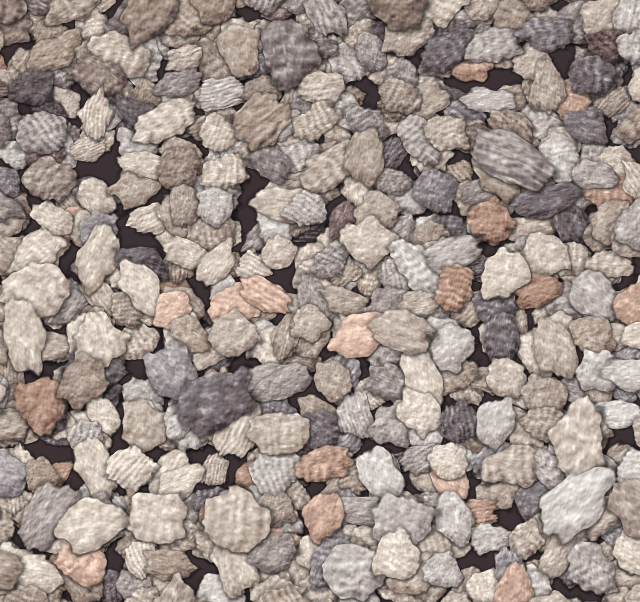
Give the GLSL for this texture, as a Shadertoy shader.

```glsl
// Heap of crumbly, pleated mineral grains in beige, brown and slate grey.

vec3 hash3(vec2 p) {
    vec3 q = fract(p.xyx * vec3(0.1031, 0.1030, 0.0973));
    q += dot(q, q.yxz + 33.33);
    return fract((q.xxy + q.yzz) * q.zyx);
}

float noise(vec2 p) {
    vec2 i = floor(p), f = fract(p);
    f = f * f * (3.0 - 2.0 * f);
    return mix(mix(hash3(i).x, hash3(i + vec2(1, 0)).x, f.x),
               mix(hash3(i + vec2(0, 1)).x, hash3(i + vec2(1, 1)).x, f.x), f.y);
}

float crumble(vec2 p) {
    return 0.5 * noise(p) + 0.3 * noise(p * 2.1 + 7.0) + 0.2 * noise(p * 4.3 + 3.0);
}

// Tone 0..1 runs from deep gaps to pale, sunlit faces.
vec3 mineral(float tone, float warmth) {
    float t = 4.0 * clamp(tone, 0.0, 1.3);
    vec3 middle = mix(vec3(0.54, 0.49, 0.485), vec3(0.61, 0.54, 0.49), warmth);
    vec3 c = mix(vec3(0.24, 0.20, 0.21), vec3(0.42, 0.36, 0.35), min(t, 1.0));
    c = mix(c, middle, clamp(t - 1.0, 0.0, 1.0));
    c = mix(c, vec3(0.72, 0.67, 0.64), clamp(t - 2.0, 0.0, 1.0));
    return mix(c, vec3(0.85, 0.81, 0.78), max(t - 3.0, 0.0));
}

// Paints one grain and its contact shadow; p is relative to its centre.
void addGrain(inout vec3 col, vec2 p, vec2 id, float pixel, float dim) {
    if (dot(p, p) > 1.42) return;
    vec3 form = hash3(id + 11.7), look = hash3(id + 57.3), kind = hash3(id + 83.9);
    float angle = 6.2832 * form.x;
    vec2 along = vec2(cos(angle), sin(angle)), across = vec2(-along.y, along.x);
    vec2 size = mix(0.42, 0.62, form.y) * vec2(1.0 + 0.4 * form.z, 1.0 - 0.25 * form.z);
    vec2 q = vec2(dot(p, along), dot(p, across)) / size;
    vec2 seed = 40.0 * look.yz;

    // Wavy pleats across the grain
    vec2 s = look.y < 0.75 ? q : q.yx;
    float phase = s.x * mix(2.6, 4.6, look.z) + 0.9 * noise(q * 2.2 + seed) + 0.35 * s.y * s.y;
    float pleat = abs(fract(phase) - 0.5) * 4.0 - 1.0;
    pleat *= smoothstep(0.2, 0.75, kind.x) * (0.35 + noise(s * vec2(5.0, 2.0) + seed));

    // Chipped polygon outline, smooth maximum of random half planes
    vec2 bent = q + 0.28 * (vec2(noise(q * 2.6 + seed), noise(q * 2.6 - seed)) - 0.5);
    vec2 facet = vec2(0);
    float sum = 0.0;
    for (int i = 0; i < 7; i++) {
        vec3 h = hash3(id + 5.3 * float(i) + 2.1);
        float a = (float(i) + 0.7 * h.x) * 0.8976;
        vec2 dir = vec2(cos(a), sin(a));
        float w = exp(14.0 * dot(bent, dir) / mix(0.76, 1.0, h.y));
        facet += dir * w;
        sum += w;
    }
    facet /= sum;
    float d = log(sum) / 14.0 - 0.03 * pleat + 0.09 * (noise(q * 7.0 + seed) - 0.5);

    // Shadow on whatever lies below, deeper on the unlit side
    float light = dot(along * facet.x + across * facet.y, vec2(-0.5, 0.86));
    float shadow = smoothstep(1.3, 0.97, d);
    col *= 1.0 - shadow * shadow * (0.5 - 0.2 * light);

    float edge = 1.2 * pixel / size.y;
    float cover = smoothstep(1.0 + edge, 1.0 - edge, d);
    if (cover <= 0.0) return;

    // Bevelled sides, pleats, lumps and glints
    float bevel = smoothstep(0.4, 1.0, d);
    vec2 toLight = vec2(dot(along, vec2(-0.5, 0.86)), dot(across, vec2(-0.5, 0.86)));
    float lump = crumble(q * 4.0 + seed);
    float relief = lump - crumble(q * 4.0 + seed + 0.4 * toLight);
    float tone = 0.83 + 0.45 * (look.x - 0.5) - dim;
    tone += bevel * (0.2 * light - 0.13) + 0.16 * pleat;
    tone += 0.5 * relief + 0.4 * (lump - 0.5);
    tone += 0.2 * smoothstep(0.7, 0.9, noise(q * 6.0 - seed));
    float slate = step(0.9, kind.y);
    tone -= 0.3 * slate;
    vec3 grain = mineral(tone, kind.z * (1.0 - slate));
    grain *= mix(vec3(1.015, 1.0, 0.975), vec3(0.97, 1.0, 1.04), max(slate, 0.6 * step(kind.z, 0.25)));
    grain *= mix(vec3(1), vec3(1.03, 0.94, 0.91), step(0.95, kind.z));
    col = mix(col, grain, cover);
}

void mainImage(out vec4 fragColor, in vec2 fragCoord) {
    vec2 p = fragCoord / iResolution.y;
    float dim = 0.13 * smoothstep(0.45, 1.0, p.y);
    p.y += 0.08 * p.y * p.y;
    vec3 col = vec3(0.24, 0.20, 0.21);

    // Three dense layers, then a sparse one of large grains
    for (int k = 0; k < 4; k++) {
        float layer = float(k), cells = k < 3 ? 15.0 - layer : 10.0;
        vec2 g = p * cells + 17.3 * layer;
        for (int j = 1; j >= -1; j--)
        for (int i = -1; i <= 1; i++) {
            vec2 cell = floor(g) + vec2(i, j);
            vec2 id = cell + 91.0 * layer;
            vec3 h = hash3(id);
            if (h.z > (k < 3 ? 0.85 : 0.28)) continue;
            vec2 centre = cell + 0.5 + 0.6 * (h.xy - 0.5);
            addGrain(col, g - centre, id, cells / iResolution.y, dim);
        }
    }
    fragColor = vec4(clamp(col, 0.0, 1.0), 1.0);
}
```
